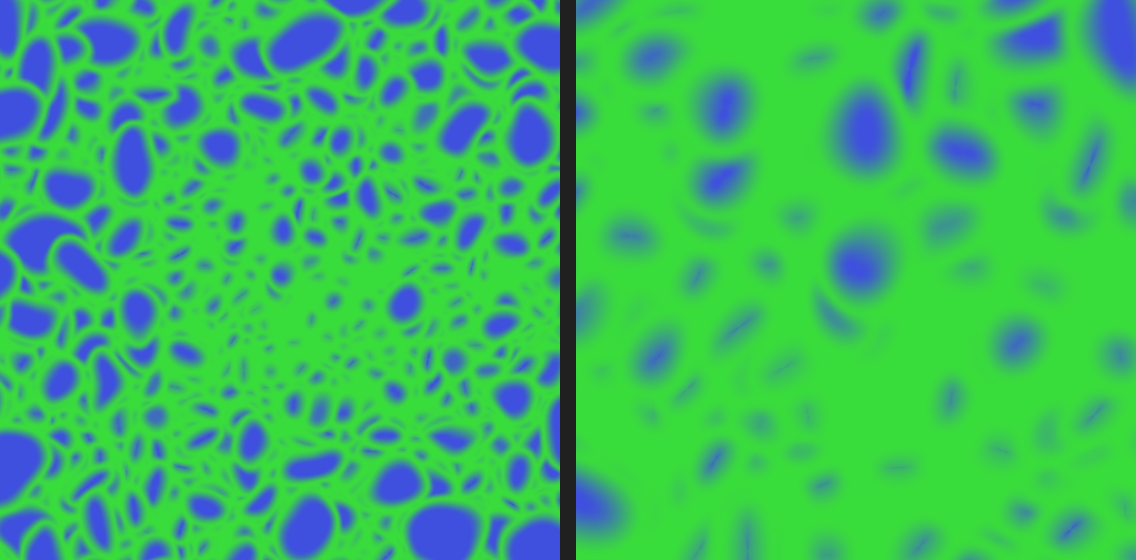
Left, the full canvas; right, a detail of the centre.
This pattern is drawn by a WebGL 1 fragment shader. Its source:

```glsl
precision highp float;
// Soft blue pebbles on green: tiny and faint near the middle, large toward the borders.

uniform vec2 u_resolution;

const vec3 GREEN = vec3(0.225, 0.865, 0.230);
const vec3 BLUE = vec3(0.243, 0.315, 0.865);

const vec2 CALM_CENTER = vec2(0.55, 0.46); // where pebbles are smallest
const vec2 CALM_STRETCH = vec2(0.92, 1.08);
const float CALM_NOISE = 0.20;             // irregularity of the size gradient

const int LAYERS = 6;
const float SMALLEST_CELL = 0.028;
const float LAYER_GROWTH = 1.45;
const float JITTER = 0.6;

const float MAIN_ANGLE = 0.6;
const float ANGLE_SPREAD = 2.5;
const vec2 LONG_RADIUS = vec2(0.33, 0.46); // range, in cells
const vec2 ASPECT = vec2(0.45, 0.90);      // short radius over long radius

const vec2 BLUE_EDGE = vec2(-0.017, 0.010);
const vec2 RIM_EDGE = vec2(0.005, 0.021);  // green border around each pebble
const float WARP_SIZE = 0.024;
const float WARP_SCALE = 16.0;

float hash(vec2 p) {
  vec3 q = fract(vec3(p.xyx) * 0.1031);
  q += dot(q, q.yzx + 33.33);
  return fract((q.x + q.y) * q.z);
}

vec2 hash2(vec2 p) {
  return vec2(hash(p), hash(p + vec2(71.7, 19.3)));
}

float noise(vec2 p) {
  vec2 i = floor(p);
  vec2 f = fract(p);
  f = f * f * (3.0 - 2.0 * f);
  float low = mix(hash(i), hash(i + vec2(1.0, 0.0)), f.x);
  float high = mix(hash(i + vec2(0.0, 1.0)), hash(i + 1.0), f.x);
  return mix(low, high, f.y);
}

mat2 rotation(float a) {
  float c = cos(a);
  float s = sin(a);
  return mat2(c, -s, s, c);
}

// Approximate signed distance to an axis-aligned ellipse.
float ellipseDistance(vec2 v, vec2 radii) {
  v += 1e-5;
  float k = length(v / radii);
  return k * (k - 1.0) / length(v / (radii * radii));
}

// Chance that a cell of the given layer holds a pebble.
float pebbleChance(vec2 pos, float layer) {
  float reach = length((pos - CALM_CENTER) * CALM_STRETCH);
  reach += CALM_NOISE * (noise(pos * 5.0 + 40.0) - 0.5);
  float inner = max(0.0, 0.42 - 0.13 * layer);
  float outer = min(0.55 + 0.13 * layer, 1.30 - 0.14 * layer);
  float ramp = smoothstep(0.06 + 0.04 * layer, 0.28 + 0.07 * layer, reach);
  return mix(inner, outer, ramp);
}

// Paints one layer of pebbles over the blue amount gathered so far.
float paintLayer(float blue, vec2 p, float layer) {
  float size = SMALLEST_CELL * pow(LAYER_GROWTH, layer);
  mat2 turn = rotation(0.7 * layer + 0.3);
  vec2 q = turn * p / size;
  vec2 home = floor(q);
  for (int j = -1; j <= 1; j++) {
    for (int i = -1; i <= 1; i++) {
      vec2 cell = home + vec2(float(i), float(j));
      vec2 seed = cell + 113.0 + 57.0 * layer;
      vec2 center = cell + 0.5 + JITTER * (hash2(seed) - 0.5);
      vec2 pos = center * size * turn; // back to canvas space
      if (hash(seed + 5.5) < pebbleChance(pos, layer)) {
        vec2 shape = hash2(seed + 11.2);
        float longRadius = size * mix(LONG_RADIUS.x, LONG_RADIUS.y, shape.x);
        vec2 radii = longRadius * vec2(1.0, mix(ASPECT.x, ASPECT.y, shape.y));
        float angle = MAIN_ANGLE + ANGLE_SPREAD * (hash(seed + 23.8) - 0.5);
        float d = ellipseDistance(rotation(angle) * (p - pos), radii);
        float strength = min(1.0, 0.3 + 0.22 * layer + 0.5 * hash(seed + 31.4));
        float body = strength * (1.0 - smoothstep(BLUE_EDGE.x, BLUE_EDGE.y, d));
        float cover = 1.0 - smoothstep(RIM_EDGE.x, RIM_EDGE.y, d);
        blue = mix(blue, body, cover);
      }
    }
  }
  return blue;
}

void main() {
  vec2 p = gl_FragCoord.xy / min(u_resolution.x, u_resolution.y);

  // Gentle warp makes the outlines uneven.
  vec2 w = p * WARP_SCALE;
  p += WARP_SIZE * (vec2(noise(w), noise(w + 87.0)) - 0.5);

  // Small pebbles first, larger ones on top.
  float blue = 0.0;
  for (int k = 0; k < LAYERS; k++) {
    blue = paintLayer(blue, p, float(k));
  }
  gl_FragColor = vec4(mix(GREEN, BLUE, blue), 1.0);
}
```
